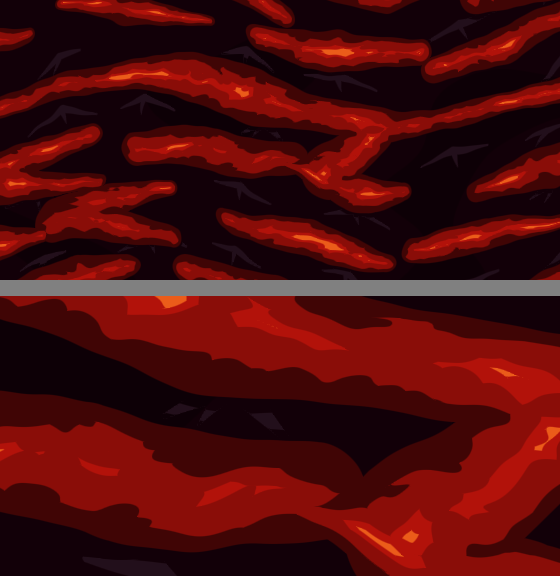
Top: the whole. Bottom: its middle third, enlarged.
Write a Shadertoy shader that draws this texture.

```glsl
// Glowing lava veins in near-black rock, drawn in flat posterised tones.
// Bent tapered limbs in rows follow one long vein; streaky gradient noise
// breaks their heat into jagged bands. Thin dull scars mark the bare rock.

#define ROW_GAP 0.235
#define BODY_STEP 0.62
#define SCAR_STEP 0.36
#define WARP 0.035
#define GLOW_LEVEL 0.32
#define HOT_LEVEL 0.82
#define SPARK_LEVEL 1.04
#define ROCK vec3(0.07, 0.0, 0.03)
#define SCAR vec3(0.135, 0.06, 0.105)
#define CRUST vec3(0.25, 0.02, 0.02)
#define GLOW vec3(0.54, 0.05, 0.03)
#define HOT vec3(0.70, 0.07, 0.04)

const vec3 SPARK = vec3(0.92, 0.36, 0.10);

vec2 hash2(vec2 p) {
    vec3 q = fract(p.xyx * vec3(0.1031, 0.1030, 0.0973));
    q += dot(q, q.yzx + 33.33);
    return fract((q.xx + q.yz) * q.zy);
}

float corner(vec2 cell, vec2 offset) {
    float angle = 6.2832 * hash2(cell + 70.0).x;
    return dot(vec2(cos(angle), sin(angle)), offset);
}

// Gradient noise, about -0.7 to 0.7
float noise(vec2 p) {
    vec2 i = floor(p), f = fract(p);
    vec2 u = f * f * f * (f * (f * 6.0 - 15.0) + 10.0);
    vec2 e = vec2(1.0, 0.0);
    return mix(mix(corner(i, f), corner(i + e, f - e), u.x),
               mix(corner(i + e.yx, f - e.yx), corner(i + 1.0, f - 1.0), u.x), u.y);
}

// Tapered limb: 1 on the axis, 0 on the rim, negative outside
float limb(vec2 p, vec2 a, vec2 b, float ra, float rb) {
    vec2 ab = b - a;
    float h = clamp(dot(p - a, ab) / dot(ab, ab), 0.0, 1.0);
    return 1.0 - length(p - a - ab * h) / mix(ra, rb, h);
}

float veinHeight(float x) {
    return 0.645 + 0.09 * sin(3.5 * x - 0.2);
}

// Antialiased mask of the region where v is positive
float mask(float v) {
    return smoothstep(-0.7, 0.7, v / max(fwidth(v), 1e-5));
}

// Long vein with a swollen middle and one branch
float mainVein(vec2 p) {
    float swell = (p.x - 0.85) / 0.38;
    float radius = 0.04 + 0.055 * exp(-swell * swell);
    float vein = 1.0 - abs(p.y - veinHeight(p.x)) / radius;
    vec2 fork = vec2(1.37, veinHeight(1.37));
    return max(vein, limb(p, fork, vec2(1.17, 0.38), 0.045, 0.09));
}

// Separate bodies, some folded into hairpins
float bodies(vec2 p) {
    float field = -9.0;
    float baseRow = floor(p.y / ROW_GAP + 0.5);
    for (int i = -1; i <= 1; i++) {
        float row = baseRow + float(i);
        if (row == 0.0) continue;
        float shift = 0.37 * row;
        float baseCol = floor(p.x / BODY_STEP - shift);
        for (int j = -1; j <= 1; j++) {
            float col = baseCol + float(j);
            vec2 id = vec2(col, row) + 50.0;
            vec2 h = hash2(id), k = hash2(id + 19.0), m = hash2(id + 41.0);
            vec2 center = vec2((col + shift + 0.5 + 0.3 * (h.x - 0.5)) * BODY_STEP,
                               row * ROW_GAP + 0.04 * (h.y - 0.5));
            float len = 0.2 + 0.09 * k.x;
            float tilt = 0.1 * (k.y - 0.5);
            float fold = step(0.82, m.x);
            vec2 a = mix(vec2(-len, -tilt), vec2(len * 0.7, 0.04), fold);
            vec2 mid = mix(vec2(0.1 * (m.y - 0.5), 0.07 * (m.x - 0.4)), vec2(-len, -0.02), fold);
            vec2 b = mix(vec2(len, tilt), vec2(len * 0.8, -0.13), fold);
            float fat = 0.058 + 0.027 * m.y;
            vec2 q = p - center;
            field = max(field, limb(q, mid, a, fat, 0.018 + 0.04 * h.x));
            field = max(field, limb(q, mid, b, fat, 0.018 + 0.04 * k.y));
        }
    }
    return field;
}

// Thin boomerangs with a barb, lying between the rows
float scars(vec2 p) {
    float field = -9.0;
    vec2 size = vec2(SCAR_STEP, ROW_GAP);
    vec2 base = floor(p / size);
    for (int i = -1; i <= 1; i++) {
        for (int j = -1; j <= 1; j++) {
            vec2 cell = base + vec2(i, j);
            vec2 h = hash2(cell + 90.0), k = hash2(cell + 123.0);
            vec2 q = p - (cell + 0.5 + 0.3 * (h - 0.5)) * size;
            float keep = step(0.2, k.x);
            float len = 0.07 + 0.06 * k.y;
            float body = limb(q, vec2(0.0, 0.01), vec2(-len, -0.06 * h.x), 0.014, 0.003);
            body = max(body, limb(q, vec2(0.0, 0.01), vec2(len, 0.03 - 0.08 * h.y), 0.014, 0.004));
            body = max(body, limb(q, vec2(0.0, 0.005), vec2(0.06 * (k.y - 0.5), -0.05), 0.011, 0.001));
            field = max(field, mix(-9.0, body, keep));
        }
    }
    return field;
}

void mainImage(out vec4 fragColor, in vec2 fragCoord) {
    vec2 p = fragCoord / iResolution.y;
    vec2 w = p + WARP * vec2(noise(p * 4.0), noise(p * 4.0 + 17.0))
               + 0.008 * vec2(noise(p * 14.0 + 5.0), noise(p * 14.0 + 31.0));
    vec2 rowSpace = vec2(w.x, w.y - veinHeight(w.x));
    float lava = max(mainVein(w), bodies(rowSpace));

    // Creased streaks and broad patches disturb the inner heat
    vec2 s = w + 0.02 * vec2(noise(p * 11.0 + 3.0), noise(p * 11.0 + 9.0));
    float streak = abs(noise(vec2(13.0 * s.x + 6.0 * s.y, 26.0 * s.y - 4.0 * s.x)));
    float patches = 0.5 * noise(s * vec2(8.0, 14.0) + 40.0) + 0.35 * noise(p * 3.0 + 60.0);
    float heat = lava + (patches - 0.5 * streak) * smoothstep(0.0, 0.5, lava);

    // Flat tones from cold to hot
    vec3 color = ROCK * mix(1.0, 0.75, mask(noise(p * vec2(1.6, 2.4) + 8.0) - 0.22));
    color = mix(color, SCAR, mask(min(scars(rowSpace), -lava - 0.2)));
    color = mix(color, CRUST, mask(lava));
    color = mix(color, GLOW, mask(heat - GLOW_LEVEL));
    color = mix(color, HOT, mask(heat - HOT_LEVEL));
    color = mix(color, SPARK, mask(heat - SPARK_LEVEL));
    fragColor = vec4(color, 1.0);
}
```
